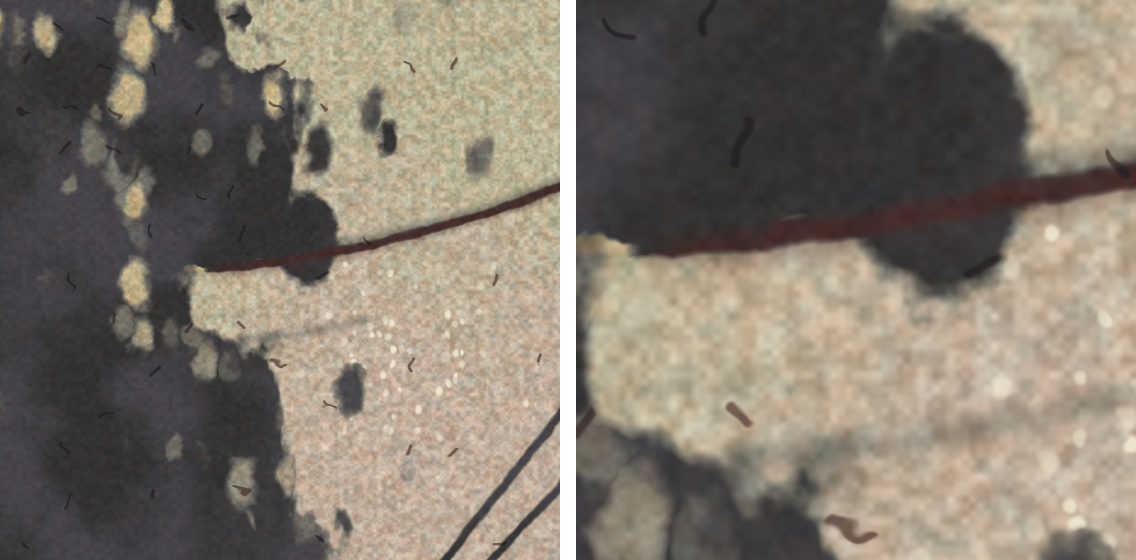
Left: the whole. Right: its middle third, enlarged.
A Shadertoy shader for this texture:

```glsl
float hash(vec2 p) {
    return fract(sin(dot(p, vec2(127.1, 311.7))) * 43758.5453);
}

float noise(vec2 p) {
    vec2 i = floor(p), f = fract(p);
    f = f * f * (3.0 - 2.0 * f);
    return mix(mix(hash(i), hash(i + vec2(1, 0)), f.x),
               mix(hash(i + vec2(0, 1)), hash(i + 1.0), f.x), f.y);
}

float fbm(vec2 p) {
    float sum = 0.0, amp = 0.533;
    for (int i = 0; i < 4; i++) {
        sum += amp * noise(p);
        p = p * 2.03 + 17.3;
        amp *= 0.5;
    }
    return sum;
}

// Soft ellipses scattered on a jittered grid; share is the filled fraction
float blobs(vec2 p, vec2 cells, float seed, float share) {
    vec2 q = p * cells, base = floor(q);
    float cover = 0.0;
    for (int k = 0; k < 9; k++) {
        vec2 id = base + vec2(k % 3, k / 3) - 1.0;
        float pick = hash(id + seed);
        vec2 centre = id + 0.2 + 0.6 * vec2(hash(id + seed + 3.1), hash(id + seed + 7.7));
        float size = 0.35 + 0.3 * hash(id + seed + 11.9);
        float strength = smoothstep(pick, pick + 0.12, share) * (0.5 + 0.5 * hash(id + seed + 5.3));
        cover = max(cover, strength * smoothstep(1.0, 0.4, length(q - centre) / size));
    }
    return cover;
}

float segment(vec2 p, vec2 a, vec2 b) {
    vec2 d = b - a;
    return length(p - a - d * clamp(dot(p - a, d) / dot(d, d), 0.0, 1.0));
}

// Sparse short hairs at random angles
float hairs(vec2 p) {
    vec2 q = p * 13.0, id = floor(q);
    float angle = 6.283 * hash(id + 2.0);
    vec2 dir = vec2(cos(angle), sin(angle)) * (0.08 + 0.1 * hash(id + 4.0));
    vec2 r = fract(q) - 0.35 - 0.3 * vec2(hash(id + 6.0), hash(id + 8.0));
    r += 0.12 * (noise(q * 6.0) - 0.5);
    return step(hash(id + 9.0), 0.27) * smoothstep(0.055, 0.015, segment(r, -dir, dir));
}

void mainImage(out vec4 fragColor, in vec2 fragCoord) {
    vec2 p = fragCoord / iResolution.xy;
    vec2 warp = vec2(fbm(p * 32.0), fbm(p * 32.0 + 40.0)) - 0.5;
    vec2 w = p + warp * vec2(0.03, 0.04);

    // Stepped border between the dark left and the pale right
    float u = w.x - 0.37;
    float crackY = 0.52 + 0.08 * u + 0.24 * u * u;
    float border = 0.42 + 0.13 * smoothstep(0.89, 0.85, w.y)
                 - 0.22 * smoothstep(0.012, -0.012, w.y - crackY)
                 + 0.17 * smoothstep(0.46, 0.3, w.y)
                 + 0.1 * smoothstep(0.2, 0.0, w.y);
    float side = w.x - border + 0.17 * (fbm(p * vec2(21, 11)) - 0.5);
    float pale = smoothstep(-0.025, 0.03, side);

    // Pale flecks in the dark, dark stains in the pale
    float fleckShare = 0.08 + 0.24 * smoothstep(0.48, 0.62, p.y) * smoothstep(0.4, 0.2, p.x)
                     + 0.3 * smoothstep(0.3, 0.05, -side);
    float flecks = blobs(w, vec2(15, 9), 1.0, fleckShare);
    flecks = max(flecks, 0.6 * blobs(w, vec2(21, 13), 23.0, fleckShare * 0.7));
    float stainShare = 0.03 + 0.3 * smoothstep(0.34, 0.05, side) + 0.12 * smoothstep(0.5, 0.8, p.y);
    float stains = blobs(w, vec2(17, 9), 57.0, stainShare * 0.8);
    float notch = smoothstep(1.15, 0.8, length((w - vec2(0.55, 0.565)) / vec2(0.055, 0.085)));
    float tone = max(pale, flecks * 0.9) * (1.0 - stains) * (1.0 - notch);

    // Cracks: one long arc, a faint ledge below it, two slanting lines
    vec2 c = p + warp * 0.009;
    float v = c.x - 0.37;
    float arc = c.y - 0.52 - 0.08 * v - 0.24 * v * v;
    float arcSpan = smoothstep(0.36, 0.4, p.x);
    float core = smoothstep(0.011, 0.003, abs(arc)) * arcSpan;
    float halo = smoothstep(0.036, 0.0, arc) * smoothstep(-0.012, 0.0, arc) * arcSpan;
    float ledge = smoothstep(0.022, 0.0, abs(arc + 0.135)) * arcSpan * smoothstep(0.78, 0.6, p.x);
    float slant = min(segment(c, vec2(0.78, -0.02), vec2(1.02, 0.285)),
                      segment(c, vec2(0.86, -0.02), vec2(1.02, 0.155)));
    tone *= (1.0 - 0.55 * halo) * (1.0 - 0.35 * ledge) * (1.0 - 0.9 * core);
    tone *= 1.0 - 0.85 * smoothstep(0.011, 0.003, slant) - 0.15 * smoothstep(0.03, 0.008, slant);

    // Colour ramp: slate, olive grey, then cream to pink
    float cloud = fbm(p * 7.0 + 9.0);
    vec3 slate = mix(vec3(0.20, 0.195, 0.195), vec3(0.275, 0.265, 0.285),
                     smoothstep(0.3, 0.72, cloud + 0.12 * (0.4 - p.x)));
    vec3 olive = vec3(0.47, 0.455, 0.41);
    float pinkness = smoothstep(0.8, 0.3, p.y + 0.4 * (cloud - 0.5)) * smoothstep(0.25, 0.6, p.x);
    vec3 cream = mix(vec3(0.73, 0.70, 0.58), vec3(0.755, 0.68, 0.61), pinkness);
    vec3 col = mix(slate, olive, smoothstep(0.0, 0.55, tone));
    col = mix(col, cream, smoothstep(0.4, 0.95, tone));

    // Rusty rim under the arc, warm hearts in the flecks
    float rust = core * 0.6 + 0.35 * smoothstep(0.02, 0.0, abs(arc + 0.005)) * arcSpan;
    col = mix(col, vec3(0.27, 0.17, 0.16), rust * smoothstep(0.0, 0.4, pale + 0.2));
    col += vec3(0.06, 0.015, -0.04) * smoothstep(0.6, 0.95, flecks) * (1.0 - pale);

    // Fine grain with slight colour speckle
    float grain = 0.6 * noise(p * 115.0) + 0.4 * noise(p * 230.0 + 5.0) - 0.5;
    float tint = noise(p * 85.0 + 31.0) - 0.5;
    col += grain * mix(0.06, 0.26, tone);
    col += tint * vec3(0.05, -0.02, -0.05) * mix(0.3, 1.0, tone);

    // Hairs and white glints
    col = mix(col, mix(vec3(0.13, 0.12, 0.13), vec3(0.34, 0.24, 0.21), tone), hairs(p) * 0.75);
    float glintShare = 0.025 + 0.24 * exp(-24.0 * dot(p - vec2(0.74, 0.34), p - vec2(0.74, 0.34)));
    float glints = blobs(p + warp * 0.012, vec2(72, 58), 91.0, glintShare);
    col = mix(col, vec3(0.94, 0.91, 0.82), glints * smoothstep(0.6, 0.95, tone));

    fragColor = vec4(clamp(col, 0.0, 1.0), 1.0);
}
```
